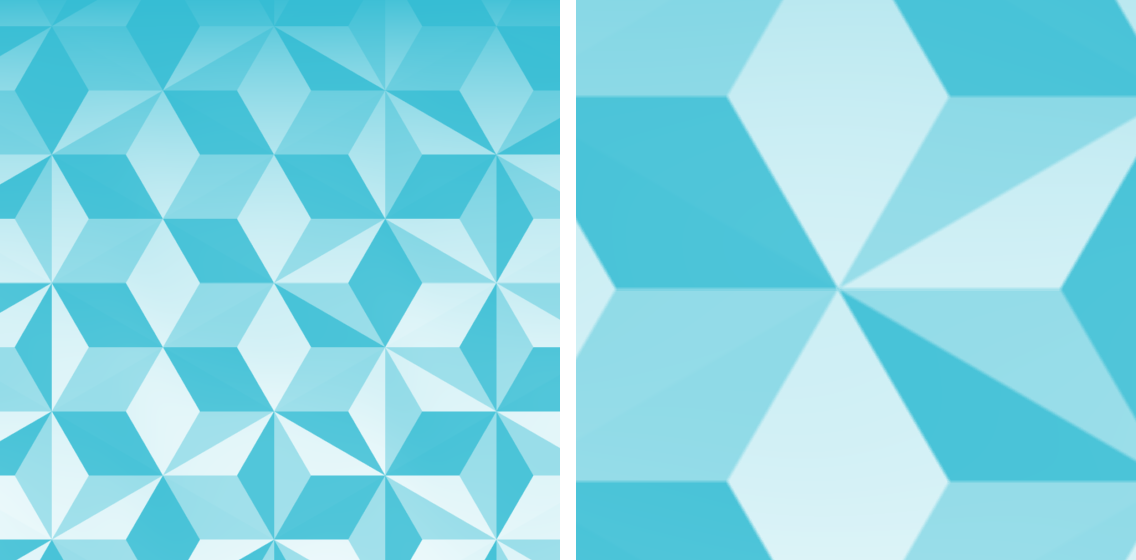
Left, the full canvas; right, a detail of the centre.
A WebGL 1 fragment shader for this pattern:

```glsl
precision highp float;

uniform vec2 u_resolution;

const float EDGE = 0.2292;                  // side of a lattice triangle
const float STRIP = EDGE * 0.8660254;       // width of one triangle column
const vec2 FIRST_HUB = vec2(0.0924, 0.0469); // measured from the top left
const vec3 CYAN = vec3(0.21, 0.74, 0.83);
const vec3 WHITE = vec3(1.0);
const vec3 TOP_TINT = vec3(0.08, 0.04, 0.0);    // light, mid, dark faces
const vec3 TINT_GAIN = vec3(0.82, 0.50, 0.13);  // whitening further down
const float FADE_RATE = 3.6;
const float FACE_SHADE = 0.025;
const float CLOUD = 0.018;
const float BLUR = 0.0026;
const vec2 LONE_TURN = vec2(2.0, 4.0);      // turned cell among the cubes
const int SAMPLES = 4;

// How many steps the three tones of a triangle are rotated.
float turnOf(vec2 cell) {
  float slant = cell.y + 0.6 * cell.x;
  bool cubes = abs(cell.x - 1.0) < 1.5 && abs(slant - 4.4) < 2.9;
  bool corner = cell.x > 2.5 && cell.y < 1.5;
  if (distance(cell, LONE_TURN) < 0.5) return 2.0;
  if (cubes || corner) return 0.0;
  return 1.0 + step(0.0, cos(1.5708 * (cell.y - 0.5) + 2.0944 * cell.x));
}

// Soft uneven wash from layered sines.
float cloud(vec2 p) {
  return sin(9.0 * p.x + 4.0 * sin(5.0 * p.y))
       + 0.5 * sin(17.0 * p.y - 11.0 * p.x + 2.0 * sin(13.0 * p.x));
}

vec3 facets(vec2 p) {
  // Find the triangle: column, then half-edge row.
  vec2 q = (p - FIRST_HUB) / vec2(STRIP, 0.5 * EDGE);
  float column = floor(q.x);
  float across = q.x - column;
  float row = floor(q.y);
  float odd = mod(row + column, 2.0);
  row += step(mix(across, 1.0 - across, odd), q.y - row);

  // Split it at the centroid into three faces.
  bool apexLeft = mod(row + column, 2.0) < 0.5;
  float fromApex = apexLeft ? across : 1.0 - across;
  float down = q.y - row;
  bool upright = 1.0 - fromApex < 0.5 * (fromApex - abs(down));
  bool rising = (down < 0.0) == apexLeft;
  float face = upright ? 0.0 : (rising ? 1.0 : 2.0);
  float tone = mod(face + turnOf(vec2(column, row)), 3.0);

  // Whiten the tones towards the bottom.
  float fade = 1.0 - exp(-FADE_RATE * max(p.y, 0.0));
  vec3 tints = TOP_TINT + TINT_GAIN * fade;
  float tint = tone < 0.5 ? tints.x : (tone < 1.5 ? tints.y : tints.z);
  tint += fade * (FACE_SHADE * down + CLOUD * cloud(p));
  return mix(CYAN, WHITE, clamp(tint, 0.0, 1.0));
}

void main() {
  vec2 uv = gl_FragCoord.xy / u_resolution;
  vec2 p = vec2(uv.x, 1.0 - uv.y);

  // Average a small square to smooth the edges.
  vec3 sum = vec3(0.0);
  for (int i = 0; i < SAMPLES; i++) {
    for (int j = 0; j < SAMPLES; j++) {
      vec2 offset = (vec2(float(i), float(j)) + 0.5) / float(SAMPLES) - 0.5;
      sum += facets(p + BLUR * offset);
    }
  }
  gl_FragColor = vec4(sum / float(SAMPLES * SAMPLES), 1.0);
}
```
